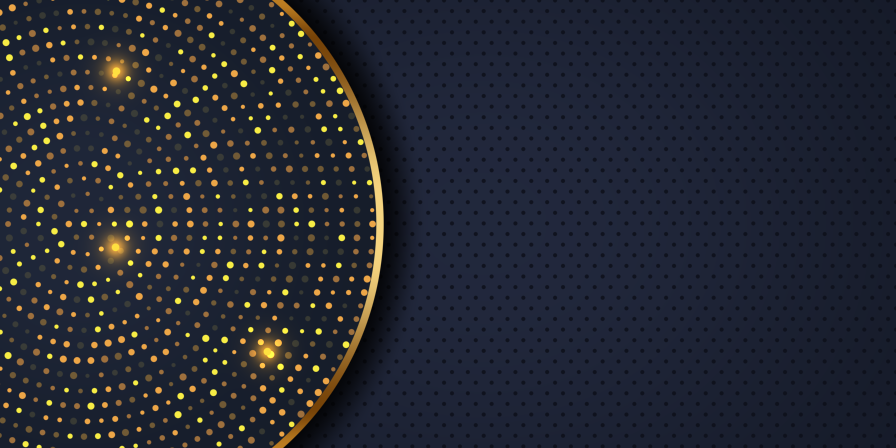
Write a WebGL 1 fragment shader that draws this background.

```glsl
precision highp float;
uniform vec2 u_resolution;

const float TAU = 6.2831853;
const vec2 DISC_CENTER = vec2(0.1875, 0.5);
const float DISC_RADIUS = 0.669;
const float RIM_WIDTH = 0.0165;
const float RING_STEP = 0.0339;

float hash(vec2 cell) {
  return fract(sin(dot(cell, vec2(127.1, 311.7))) * 43758.545);
}

// Antialiased coverage of a circle at distance d from its center
float disc(float d, float radius, float px) {
  return 1.0 - smoothstep(radius - 0.75 * px, radius + 0.75 * px, d);
}

// Staggered grid of small perforations
float perforation(vec2 p, vec2 pitch, float radius, float px) {
  float row = floor(p.y / pitch.y + 0.5);
  float x = p.x / pitch.x + 0.5 * mod(row, 2.0);
  vec2 offset = vec2(fract(x) - 0.5, p.y / pitch.y - row) * pitch;
  return disc(length(offset), radius, px);
}

vec3 panelColor(vec2 p, float px) {
  float falloff = smoothstep(0.1, 1.1, length((p - vec2(1.08, 0.5)) * vec2(0.9, 1.1)));
  vec3 base = mix(vec3(0.130, 0.155, 0.235), vec3(0.085, 0.105, 0.160), falloff);
  float holes = perforation(p - vec2(0.0, 0.5487), vec2(0.0354, 0.0237), 0.0045, px);
  return mix(base, vec3(0.050, 0.060, 0.100), 0.85 * holes);
}

// Colour in rgb, opacity in a
vec4 dotTint(float pick) {
  if (pick < 0.22) return vec4(0.97, 0.93, 0.27, 1.0);
  if (pick < 0.44) return vec4(0.93, 0.65, 0.28, 1.0);
  if (pick < 0.68) return vec4(0.62, 0.44, 0.24, 1.0);
  if (pick < 0.84) return vec4(0.59, 0.45, 0.22, 0.7);
  return vec4(0.40, 0.38, 0.24, 0.4);
}

// Concentric rings of dots, all starting on the horizontal axis
vec4 ringDots(vec2 q, float ringStep, float px) {
  float ring = floor(length(q) / ringStep + 0.5);
  float count = max(floor(6.9 * ring), 1.0);
  float index = floor(atan(q.y, q.x + 1e-5) / TAU * count + 0.5);
  float angle = index / count * TAU;
  vec2 center = ring * ringStep * vec2(cos(angle), sin(angle));
  vec2 cell = vec2(mod(index, count), ring);
  float radius = mix(0.0045, 0.0080, hash(cell + 17.3));
  vec4 tint = dotTint(hash(cell));
  tint.a *= disc(length(q - center), radius, px) * step(ring, 19.5);
  return tint;
}

// Soft orange halo with a bright yellow core
vec3 addSpark(vec3 color, vec2 offset, float px) {
  float d = length(offset);
  color += vec3(0.62, 0.38, 0.03) * exp(-d * d / 0.0005);
  color += vec3(0.20, 0.13, 0.01) * exp(-d * d / 0.0022);
  return mix(color, vec3(1.0, 0.88, 0.25), disc(d, 0.0085, px));
}

// Gold that darkens along the rim and brightens again at its ends
vec3 rimColor(float height) {
  vec3 gold = mix(vec3(0.96, 0.83, 0.50), vec3(0.46, 0.26, 0.03),
                  smoothstep(0.06, 0.42, height));
  return mix(gold, vec3(0.74, 0.49, 0.13), smoothstep(0.41, 0.50, height));
}

void main() {
  float px = 1.0 / u_resolution.y;
  vec2 p = gl_FragCoord.xy * px;
  vec2 q = p - DISC_CENTER;
  float r = length(q);

  // Perforated panel under the disc shadow
  vec3 color = panelColor(p, px);
  float shadow = 1.0 - smoothstep(-0.01, 0.10, r - DISC_RADIUS);
  color *= 1.0 - 0.85 * shadow;

  // Disc face with dots and sparks
  vec3 face = mix(vec3(0.120, 0.150, 0.220), vec3(0.085, 0.112, 0.165),
                  smoothstep(0.1, 0.65, r));
  vec4 dots = ringDots(q, RING_STEP, px);
  face = mix(face, dots.rgb, dots.a);
  face = addSpark(face, p - vec2(0.260, 0.841), px);
  face = addSpark(face, p - vec2(0.258, 0.448), px);
  face = addSpark(face, p - vec2(0.597, 0.215), px);

  // Gold rim around the face
  color = mix(color, rimColor(abs(q.y)), disc(r, DISC_RADIUS, px));
  color = mix(color, face, disc(r, DISC_RADIUS - RIM_WIDTH, px));
  gl_FragColor = vec4(color, 1.0);
}
```
